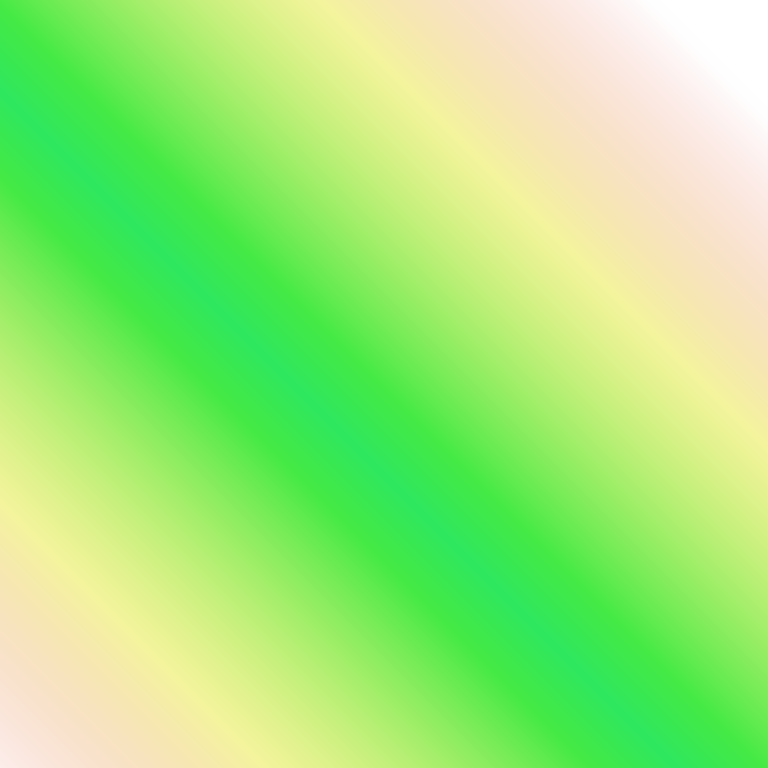
A Shadertoy shader for this background:

```glsl
// Soft diagonal gradient: a green band fading through yellow and peach to white.

#define BAND_OFFSET  -0.119  // shift of the band axis from the falling diagonal
#define HUE_CORE     136.0   // hue on the axis, in degrees
#define HUE_FALL     142.0   // degrees of hue lost per unit of distance
#define SAT_CORE     0.80
#define SAT_FALL     0.83
#define VALUE_CORE   0.905
#define VALUE_RISE   0.095

// Hue in turns, saturation and value to RGB
vec3 hsvToRgb(vec3 hsv) {
    vec3 ramp = abs(fract(hsv.x + vec3(0.0, 2.0, 1.0) / 3.0) * 6.0 - 3.0) - 1.0;
    return hsv.z * mix(vec3(1.0), clamp(ramp, 0.0, 1.0), hsv.y);
}

void mainImage(out vec4 fragColor, in vec2 fragCoord) {
    vec2 uv = fragCoord / iResolution.xy;

    // Mirrored distance from the band axis, measured along the canvas edges
    float dist = abs(uv.x + uv.y - 1.0 - BAND_OFFSET);

    // Hue, saturation and value all change linearly with distance
    float hue = (HUE_CORE - HUE_FALL * dist) / 360.0;
    float saturation = clamp(SAT_CORE - SAT_FALL * dist, 0.0, 1.0);
    float value = min(VALUE_CORE + VALUE_RISE * dist, 1.0);

    fragColor = vec4(hsvToRgb(vec3(hue, saturation, value)), 1.0);
}
```
